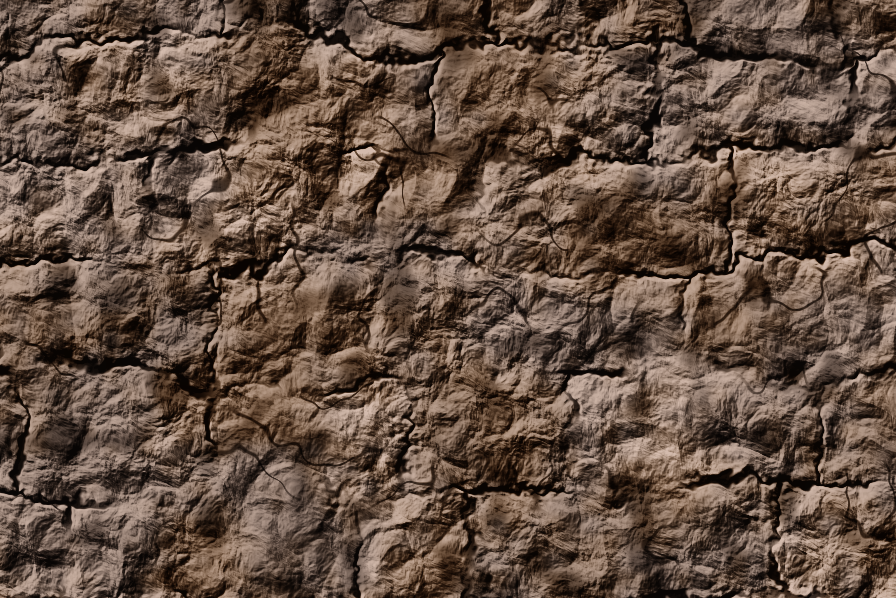
Give the GLSL for this texture, as a Shadertoy shader.

```glsl
// Weathered rough stone wall with crumbling courses and raking light from the upper left.
const float ROWS = 5.4;               // stone courses per canvas height
const float STONE_WIDTH = 1.9;        // mean stone length, in course heights
const float LIP_DEPTH = 0.07;         // sharp drop at a joint
const float PILLOW_DEPTH = 0.07;      // broad rounding of each stone
const float RELIEF = 0.36;            // height of the largest folds
const float LUMP_SCALE = 2.4;         // broken lumps per course height
const float LUMP_RELIEF = 0.14;
const float SLOPE_GAIN = 1.08;
const float LIGHT_BIAS = 0.13;
const float LIGHT_RISE = 0.70;        // tangent of the light elevation
const float SHADOW_DEPTH = 0.50;
const float EXPOSURE = 1.03;
const float SAMPLE_STEP = 0.016;
const vec2 LIGHT_DIR = vec2(-0.6, 0.8);
const vec3 LIGHT_STONE = vec3(0.83, 0.735, 0.68);
const vec3 GREY_CURVE = vec3(1.0, 1.10, 1.16);
const vec3 OCHRE_CURVE = vec3(1.0, 1.26, 1.60);
const mat2 TURN = mat2(0.8, 0.6, -0.6, 0.8);

float hash(vec2 p) {
    vec3 q = fract(vec3(p.xyx) * 0.1031);
    q += dot(q, q.yzx + 33.33);
    return fract((q.x + q.y) * q.z);
}

float noise(vec2 p) {
    vec2 i = floor(p), f = fract(p);
    f = f * f * (3.0 - 2.0 * f);
    return mix(mix(hash(i), hash(i + vec2(1, 0)), f.x),
               mix(hash(i + vec2(0, 1)), hash(i + vec2(1, 1)), f.x), f.y);
}

float slopeAt(vec2 corner, vec2 offset) {
    float angle = 6.2832 * hash(corner);
    return dot(vec2(cos(angle), sin(angle)), offset);
}

// Gradient noise, signed around zero
float waves(vec2 p) {
    vec2 i = floor(p), f = fract(p);
    vec2 w = f * f * f * (f * (f * 6.0 - 15.0) + 10.0);
    vec2 x = vec2(1, 0), y = vec2(0, 1);
    return mix(mix(slopeAt(i, f), slopeAt(i + x, f - x), w.x),
               mix(slopeAt(i + y, f - y), slopeAt(i + 1.0, f - 1.0), w.x), w.y);
}

// Broken lumps with sharp clefts between them
float lumps(vec2 p) {
    vec2 cell = floor(p);
    float nearest = 4.0;
    for (int k = 0; k < 9; k++) {
        vec2 c = cell + vec2(k % 3 - 1, k / 3 - 1);
        vec2 d = c + vec2(hash(c), hash(c + 57.0)) - p;
        nearest = min(nearest, dot(d, d));
    }
    return 1.0 - nearest;
}

// Chipped surface: lumps plus creased and ridged octaves, rougher in patches
float rockHeight(vec2 p) {
    float rough = mix(0.65, 1.3, noise(p * 0.9 + 40.0));
    vec2 q = p + 0.10 * vec2(waves(p * 3.1 + 7.0), waves(p * 3.1 + 19.0));
    float height = LUMP_RELIEF * rough * lumps(q * LUMP_SCALE);
    q = TURN * q * vec2(1.0, 1.15);
    float amp = RELIEF;
    for (int i = 0; i < 6; i++) {
        float fold = abs(waves(q));
        height += amp * (i % 3 == 1 ? -fold : fold) * (i < 2 ? 1.05 : rough);
        q = TURN * q * 2.03 + 17.3;
        amp *= 0.505;
    }
    return height;
}

// Irregular courses: x = distance to the joint, y = joint strength, z = stone value
vec3 stones(vec2 p) {
    vec2 q = p;
    q.y += 0.36 * (noise(p * 0.8 + 3.0) - 0.5);
    q += 0.22 * (vec2(noise(p * 2.7 + 11.0), noise(p * 2.7 + 29.0)) - 0.5);
    q += 0.10 * vec2(waves(p * 6.0 + 5.0), waves(p * 6.0 + 61.0));
    q += 0.05 * vec2(waves(p * 15.0 + 9.0), waves(p * 15.0 + 33.0));
    float row = floor(q.y);
    float u = q.x / STONE_WIDTH + 7.0 * hash(vec2(row, 91.0));
    float nearest = floor(u + 0.5), side = 9.0, id = nearest - 2.0;
    for (int k = -1; k <= 1; k++) {
        float n = nearest + float(k);
        float edge = n + 0.6 * (hash(vec2(n, row + 50.0)) - 0.5);
        side = min(side, abs(u - edge));
        id += step(edge, u);
    }
    float bed = 0.5 - abs(fract(q.y) - 0.5);
    float strength = smoothstep(0.25, 0.62, 0.6 * noise(p * 1.4 + 70.0) + 0.4 * noise(p * 4.0 + 37.0));
    return vec3(min(side * STONE_WIDTH, bed), strength, hash(vec2(id, row + 20.0)));
}

float wallHeight(vec2 p) {
    vec3 stone = stones(p);
    float lip = 1.0 - smoothstep(0.0, 0.07, stone.x);
    float pillow = 1.0 - smoothstep(0.0, 0.3, stone.x);
    return rockHeight(p) - stone.y * (LIP_DEPTH * lip + PILLOW_DEPTH * pillow);
}

// Cast shadow: largest rise above the ray towards the light
float castShadow(vec2 p, float height) {
    float blocked = 0.0;
    for (int i = 1; i <= 5; i++) {
        float reach = 0.036 * float(i);
        blocked = max(blocked, wallHeight(p + LIGHT_DIR * reach) - height - reach * LIGHT_RISE);
    }
    return smoothstep(0.0, 0.06, blocked);
}

void mainImage(out vec4 fragColor, in vec2 fragCoord) {
    vec2 p = fragCoord / iResolution.y * ROWS + 4.0;
    vec3 stone = stones(p);
    float height = wallHeight(p);

    // Raking light, softly limited
    float rise = (height - wallHeight(p + LIGHT_DIR * SAMPLE_STEP)) / SAMPLE_STEP;
    float s = SLOPE_GAIN * rise + LIGHT_BIAS;
    float tone = 0.5 + 0.5 * s / sqrt(1.0 + s * s);
    tone *= EXPOSURE * (1.0 - SHADOW_DEPTH * castShadow(p, height));

    // Stone values, stained hollows and fine grain
    tone *= 0.90 + 0.10 * stone.z;
    tone *= 0.88 + 0.22 * noise(p * 1.1 + 83.0);
    tone *= 1.0 - 0.4 * smoothstep(0.15, 0.45, waves(p * 2.3 + 23.0));
    tone += 0.08 * (noise(p * 34.0) - 0.5);

    // Open joints, thin with a few wide pockets, and hairline fractures
    float gap = noise(p * 1.9 + 13.0);
    float width = mix(0.006, 0.10, gap * gap * gap);
    float crack = stone.y * (1.0 - smoothstep(width * 0.6, width + 0.018, stone.x));
    vec2 bent = p + 0.12 * vec2(waves(p * 5.0), waves(p * 5.0 + 45.0));
    float vein = 1.0 - smoothstep(0.008, 0.035, abs(waves(bent * 1.5 + 77.0)));
    crack = max(crack, 0.75 * vein * smoothstep(0.5, 0.7, noise(p * 1.8 + 53.0)));
    tone *= 1.0 - 0.9 * crack;

    // Grey to ochre mineral tint
    float ochre = smoothstep(0.2, 0.8, 0.65 * noise(p * 1.4 + 31.0) + 0.35 * noise(p * 6.0 + 47.0));
    vec3 curve = mix(GREY_CURVE, OCHRE_CURVE, ochre);
    fragColor = vec4(LIGHT_STONE * pow(vec3(clamp(tone, 0.04, 1.0)), curve), 1.0);
}
```
